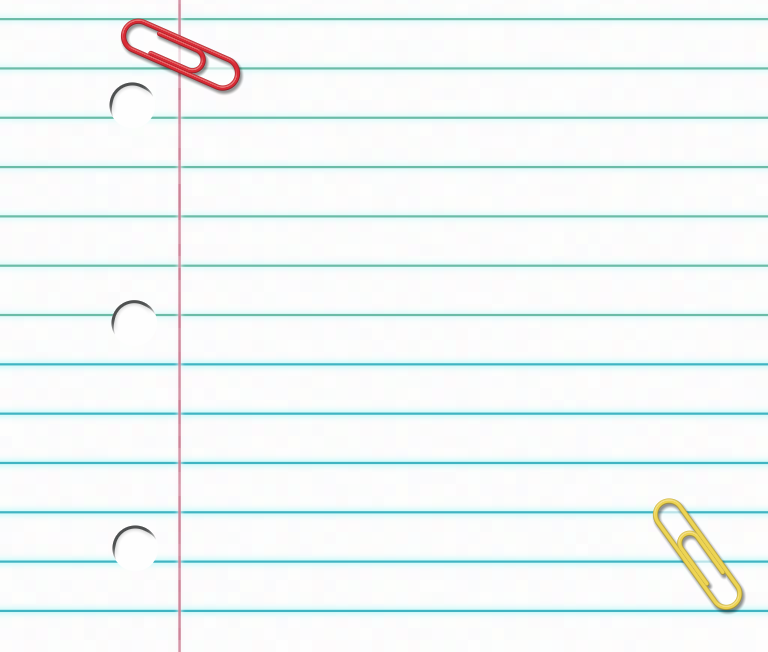
Write a Shadertoy shader that draws this texture.

```glsl
// Ruled notebook paper with a margin, punched holes and two paper clips.

// Lengths are fractions of the canvas height.
const float ROW_FIRST = 0.0630;
const float ROW_STEP = 0.07564;
const float ROW_LAST = 12.0;
const float ROW_HALF = 0.0017;
const float HALO_WIDTH = 0.0075;
const float MARGIN_X = 0.2754;
const float MARGIN_HALF = 0.0019;
const float HOLE_RADIUS = 0.0350;
const float RIM_WIDTH = 0.0046;
const float WIRE_HALF = 0.0040;
const float TINT_CELL = 0.0184;
const float TINT_AMOUNT = 0.012;
const float CLIP_CLEAR = 0.65;
const vec2 LIGHT_DIR = vec2(-0.45, 0.893);
const vec2 SHADOW_SHIFT = vec2(0.0025, -0.0040);
const vec2 HOLES[3] = vec2[3](vec2(0.203, 0.8385), vec2(0.206, 0.5046), vec2(0.2075, 0.1590));

const vec3 PAPER = vec3(0.996);
const vec3 ROW_TEAL = vec3(0.22, 0.69, 0.75);
const vec3 ROW_GREEN = vec3(0.36, 0.70, 0.61);
const vec3 HALO = vec3(0.82, 0.98, 0.98);
const vec3 MARGIN_INK = vec3(0.79, 0.50, 0.58);
const vec3 RIM_INK = vec3(0.22, 0.23, 0.23);
const vec3 RED = vec3(0.85, 0.17, 0.21);
const vec3 YELLOW = vec3(0.93, 0.83, 0.32);

float hash(vec2 p) {
    return fract(sin(dot(p, vec2(12.9898, 78.233))) * 43758.5453);
}

float pixelSize() { return 1.0 / iResolution.y; }

// Coverage of a shape from its signed distance.
float cover(float d) { return clamp(0.5 - d / pixelSize(), 0.0, 1.0); }

// Position in the clip's own frame: x runs from end a to end b.
vec2 clipFrame(vec2 p, vec2 a, vec2 b) {
    vec2 axis = normalize(b - a);
    p -= a;
    return vec2(dot(p, axis), axis.x * p.y - axis.y * p.x);
}

float capsule(vec2 q, float len, float r) {
    return length(vec2(q.x - clamp(q.x, 0.0, len), q.y)) - r;
}

// Distance to the wire: a closed outer loop and an open inner bend.
float wire(vec2 p, vec2 a, vec2 b, float r) {
    float len = length(b - a), bendRadius = 0.73 * r;
    vec2 q = clipFrame(p, a, b);
    float outer = abs(capsule(q, len, r));
    vec2 v = q - vec2(0.64 * len, 0.0);
    float bend = abs(length(v) - bendRadius);
    float legs = length(vec2(max(-v.x - 0.44 * len, 0.0), abs(v.y) - bendRadius));
    return min(outer, v.x > 0.0 ? bend : legs) - WIRE_HALF;
}

vec3 drawClip(vec3 col, vec2 p, vec2 a, vec2 b, float r, vec3 paint) {
    float inside = cover(capsule(clipFrame(p, a, b), length(b - a), r));
    col = mix(col, PAPER, CLIP_CLEAR * inside);
    // Soft shadow
    float shade = 1.0 - smoothstep(-0.003, 0.0045, wire(p - SHADOW_SHIFT, a, b, r));
    col *= 1.0 - 0.42 * shade;
    // Rounded wire, lit from the upper left
    float d = wire(p, a, b, r);
    vec2 probe = LIGHT_DIR * 0.0012;
    float slope = (wire(p + probe, a, b, r) - wire(p - probe, a, b, r)) / 0.0024;
    float edge = smoothstep(-0.0026, 0.0, d);
    vec3 metal = mix(paint, paint * 0.58, edge * (0.55 - 0.3 * slope));
    float gleam = (1.0 - edge) * smoothstep(0.0, 0.9, slope);
    metal = mix(metal, vec3(1.0, 0.95, 0.88), 0.38 * gleam);
    return mix(col, metal, cover(d));
}

vec3 drawRows(vec3 col, vec2 p) {
    float row = clamp(round((p.y - ROW_FIRST) / ROW_STEP), 0.0, ROW_LAST);
    float d = abs(p.y - ROW_FIRST - row * ROW_STEP);
    float upper = step(5.5, row);
    float halo = exp(-pow(d / HALO_WIDTH, 2.0)) * mix(0.95, 0.6, upper);
    col = mix(col, HALO, halo);
    vec3 ink = mix(ROW_TEAL, ROW_GREEN, upper);
    return mix(col, ink, cover(d - ROW_HALF) * mix(0.95, 0.88, upper));
}

vec3 drawHole(vec3 col, vec2 q) {
    float d = length(q) - HOLE_RADIUS;
    col = mix(col, PAPER, cover(d));
    float facing = dot(q, LIGHT_DIR) / max(length(q), 0.0001);
    float arc = smoothstep(-0.08, 0.65, facing);
    // Shadow fading inward, then the cut edge
    float inner = smoothstep(-0.012, 0.0, d) * cover(d);
    col = mix(col, RIM_INK, 0.28 * inner * arc);
    float thickness = RIM_WIDTH * (0.3 + 0.7 * arc);
    float rim = cover(abs(d + 0.5 * thickness) - 0.5 * thickness);
    return mix(col, RIM_INK, 0.85 * rim * sqrt(arc));
}

void mainImage(out vec4 fragColor, in vec2 fragCoord) {
    vec2 p = fragCoord / iResolution.y;

    // Paper with a faint blocky tint
    vec2 cell = floor(p / TINT_CELL);
    vec3 tint = vec3(hash(cell), hash(cell + 17.0), hash(cell + 41.0));
    vec3 col = drawRows(PAPER - TINT_AMOUNT * tint, p);

    // Margin line with uneven ink
    float d = abs(p.x - MARGIN_X);
    float ink = 0.75 + 0.25 * hash(vec2(cell.y, 3.0));
    col = mix(col, vec3(0.99, 0.94, 0.96), 0.6 * exp(-pow(d / 0.005, 2.0)));
    col = mix(col, MARGIN_INK, ink * cover(d - MARGIN_HALF));

    for (int i = 0; i < 3; i++) col = drawHole(col, p - HOLES[i]);

    col = drawClip(col, p, vec2(0.2123, 0.9446), vec2(0.3415, 0.8877), 0.0228, RED);
    col = drawClip(col, p, vec2(1.1138, 0.0892), vec2(1.0262, 0.2108), 0.0208, YELLOW);
    fragColor = vec4(col, 1.0);
}
```
